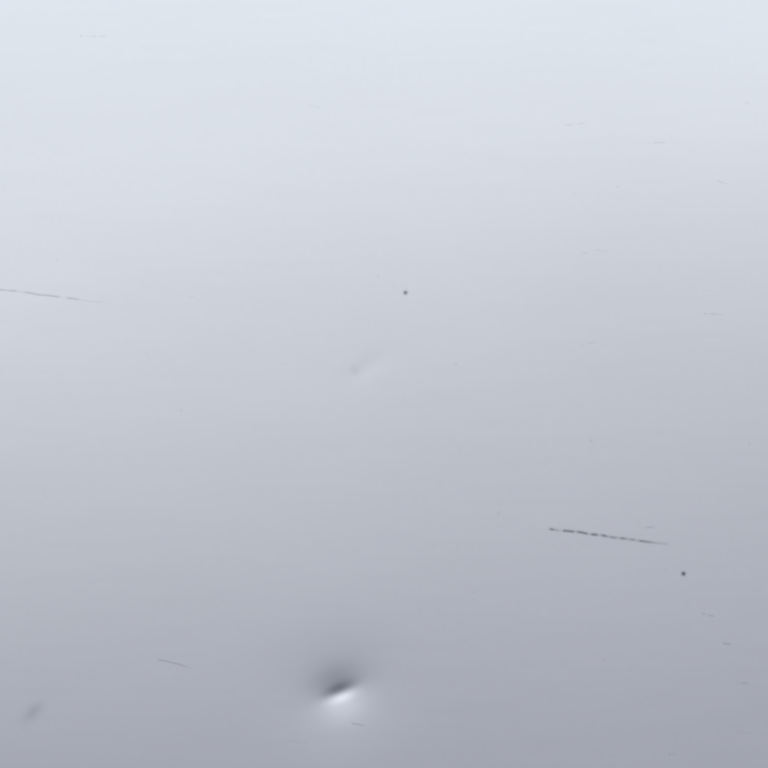
This texture is drawn by a Shadertoy shader. Its source:

```glsl
float hash(vec2 p) {
    return fract(sin(dot(p, vec2(127.1, 311.7))) * 43758.5453);
}

float noise(vec2 p) {
    vec2 cell = floor(p);
    vec2 f = fract(p);
    f = f * f * (3.0 - 2.0 * f);
    float low = mix(hash(cell), hash(cell + vec2(1.0, 0.0)), f.x);
    float high = mix(hash(cell + vec2(0.0, 1.0)), hash(cell + vec2(1.0)), f.x);
    return mix(low, high, f.y);
}

vec2 rotate(vec2 p, float angle) {
    float c = cos(angle);
    float s = sin(angle);
    return vec2(c * p.x + s * p.y, c * p.y - s * p.x);
}

// Brushed metal lit from above, darker toward the lower right
vec3 metalSheen(vec2 uv) {
    float depth = 1.0 - uv.y;
    float bend = smoothstep(0.0, 0.45, depth) * (1.0 - 0.5 * depth);
    depth += 0.22 * (uv.x - 0.5) * bend;
    vec3 sky = vec3(0.880, 0.905, 0.938);
    vec3 pale = vec3(0.845, 0.867, 0.897);
    vec3 silver = vec3(0.762, 0.778, 0.812);
    vec3 steel = vec3(0.698, 0.712, 0.750);
    vec3 shade = vec3(0.635, 0.648, 0.690);
    vec3 color = mix(sky, pale, smoothstep(-0.08, 0.28, depth));
    color = mix(color, silver, smoothstep(0.15, 0.58, depth));
    color = mix(color, steel, smoothstep(0.46, 0.82, depth));
    return mix(color, shade, smoothstep(0.68, 1.08, depth));
}

// Signed relief: dark on the upper side, bright on the lower side
float dent(vec2 p, vec2 size, float angle) {
    vec2 q = rotate(p, angle) / size;
    return -q.y * exp(0.5 - dot(q, q));
}

float speck(vec2 p, float radius) {
    return exp(-dot(p, p) / (radius * radius));
}

// Broken hairline from a to b, fading along its length
float scratch(vec2 p, vec2 a, vec2 b, float width) {
    vec2 along = b - a;
    float len = length(along);
    float t = dot(p - a, along) / (len * len);
    float across = (along.x * (p.y - a.y) - along.y * (p.x - a.x)) / len;
    across += width * (noise(vec2(t * len * 70.0, a.y * 90.0)) - 0.5);
    float ends = smoothstep(-0.02, 0.03, t) * (1.0 - smoothstep(0.6, 1.02, t));
    float gaps = smoothstep(0.2, 0.65, noise(vec2(t * len * 160.0, a.x * 50.0)));
    return exp(-across * across / (width * width)) * ends * mix(0.2, 1.0, gaps);
}

// Faint short scuffs and dots, denser near the bottom
float scatteredMarks(vec2 p) {
    float marks = 0.0;
    for (int i = 0; i < 20; i++) {
        float id = float(i);
        vec2 place = vec2(hash(vec2(id, 1.3)), pow(hash(vec2(id, 4.7)), 1.5));
        float reach = mix(0.008, 0.04, hash(vec2(id, 8.1)));
        float slope = mix(-0.3, 0.15, hash(vec2(id, 2.9)));
        float strength = mix(0.015, 0.05, hash(vec2(id, 6.4)));
        vec2 tip = place + reach * vec2(1.0, slope);
        marks += strength * scratch(p, place, tip, 0.0014);
        vec2 dot_ = vec2(hash(vec2(id, 11.2)), hash(vec2(id, 15.8)));
        marks += 0.6 * strength * speck(p - dot_, 0.0022);
    }
    return marks;
}

void mainImage(out vec4 fragColor, in vec2 fragCoord) {
    vec2 uv = fragCoord / iResolution.xy;
    vec3 color = metalSheen(uv);

    // Soft clouding and barely visible horizontal brushing
    float clouds = noise(uv * vec2(5.0, 8.0)) - 0.5;
    float brushing = noise(uv * vec2(14.0, 110.0)) - 0.5;
    float grain = noise(uv * 190.0) - 0.5;
    color += 0.007 * clouds + 0.005 * brushing + 0.004 * grain;

    // Main dent: sharp core, medium flanks and a wide glow
    vec2 pit = uv - vec2(0.443, 0.098);
    color += 0.24 * dent(pit, vec2(0.020, 0.009), 0.38);
    color += 0.13 * dent(pit, vec2(0.034, 0.026), 0.30);
    color += 0.035 * dent(pit, vec2(0.075, 0.060), 0.15);

    // Shallow dent near the centre
    vec2 dimple = uv - vec2(0.480, 0.523);
    color += 0.020 * dent(dimple, vec2(0.030, 0.013), 0.55);
    color -= 0.030 * speck(dimple + vec2(0.018, 0.005), 0.006);

    // Long scratches, dark specks and small wear
    float wear = 0.20 * scratch(uv, vec2(0.712, 0.312), vec2(0.885, 0.290), 0.0019);
    wear += 0.08 * scratch(uv, vec2(-0.02, 0.626), vec2(0.150, 0.604), 0.0015);
    wear += 0.05 * scratch(uv, vec2(0.205, 0.142), vec2(0.255, 0.129), 0.0015);
    wear += 0.30 * speck(uv - vec2(0.528, 0.619), 0.0026);
    wear += 0.32 * speck(uv - vec2(0.890, 0.253), 0.0027);
    wear += 0.05 * speck(rotate(uv - vec2(0.043, 0.073), 0.8) * vec2(0.5, 1.0), 0.008);
    color -= wear + scatteredMarks(uv);

    fragColor = vec4(clamp(color, 0.0, 1.0), 1.0);
}
```
